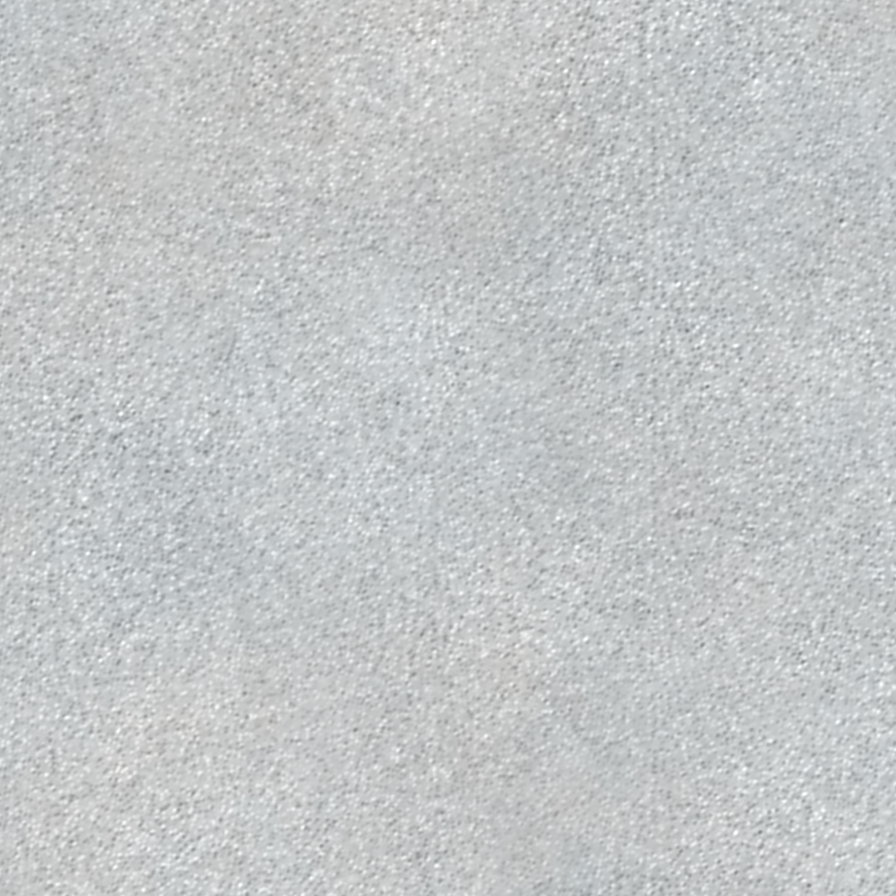
Reproduce this texture procedurally as a WebGL 1 fragment shader.

```glsl
precision highp float;

// Fine-grained, pale grey cement: tiny side-lit bumps over faint cloudy stains.
// Every layer is cellular noise: each cell scatters one soft, randomly toned grain.
// Broad layers shift tone, warmth and roughness; two fine layers form the surface.

uniform vec2 u_resolution;

const vec3  COOL_GREY = vec3(0.758, 0.777, 0.784);
const vec3  WARM_GREY = vec3(0.783, 0.782, 0.779);

const float FINE_GRAINS    = 186.0;          // grains across the canvas
const float COARSE_GRAINS  = 104.0;
const float COARSE_WEIGHT  = 0.36;
const float GRAIN_CONTRAST = 0.078;
const float GRAIN_RELIEF   = 4.0;            // strength of the side light
const vec2  LIGHT_DIR      = vec2(-0.6, 0.8);

const float CLOUD_SCALE    = 3.6;            // largest stains across the canvas
const float CLOUD_CONTRAST = 0.020;
const float WARMTH_SCALE   = 2.4;
const float WARMTH_AMOUNT  = 0.45;
const float ROUGH_SCALE    = 5.5;
const float ROUGH_AMOUNT   = 0.26;           // patchiness of the grain contrast

// Three random values in 0..1 for one cell.
vec3 hash3(vec2 cell) {
  vec3 p = fract(vec3(cell.xyx) * vec3(0.1031, 0.1030, 0.0973));
  p += dot(p, p.yxz + 33.33);
  return fract((p.xxy + p.yzz) * p.zyx);
}

// Sum of soft grains, signed around zero; relief brightens the lit side.
float grains(vec2 p, float relief) {
  vec2 cell = floor(p);
  vec2 local = p - cell;
  float sum = 0.0;
  for (int y = -1; y <= 1; y++) {
    for (int x = -1; x <= 1; x++) {
      vec2 neighbour = vec2(float(x), float(y));
      vec3 rnd = hash3(cell + neighbour);
      vec2 toPoint = local - neighbour - rnd.xy;
      float tone = 2.0 * rnd.z - 1.0;
      float bump = max(1.0 - dot(toPoint, toPoint), 0.0);
      sum += tone * bump * bump * bump * (1.0 + relief * dot(toPoint, LIGHT_DIR));
    }
  }
  return sum;
}

// Layered, turned octaves of unlit grains.
float clouds(vec2 p) {
  const mat2 TURN = mat2(0.8, 0.6, -0.6, 0.8);
  float sum = 0.0;
  float weight = 1.0;
  for (int octave = 0; octave < 5; octave++) {
    sum += weight * grains(p, 0.0);
    p = TURN * p * 2.1 + 17.3;
    weight *= 0.78;
  }
  return sum;
}

void main() {
  vec2 uv = gl_FragCoord.xy / min(u_resolution.x, u_resolution.y);

  // Broad stains
  float stain = clouds(uv * CLOUD_SCALE + 41.0);
  float warmth = clouds(uv * WARMTH_SCALE + 83.0);
  float roughness = 1.0 + ROUGH_AMOUNT * clouds(uv * ROUGH_SCALE + 127.0);

  // Gritty surface
  float grit = grains(uv * FINE_GRAINS + 211.0, GRAIN_RELIEF)
             + COARSE_WEIGHT * grains(uv * COARSE_GRAINS + 307.0, GRAIN_RELIEF);

  vec3 color = mix(COOL_GREY, WARM_GREY, clamp(0.5 + WARMTH_AMOUNT * warmth, 0.0, 1.0));
  color += CLOUD_CONTRAST * stain;
  color += GRAIN_CONTRAST * max(roughness, 0.4) * grit;

  gl_FragColor = vec4(clamp(color, 0.0, 1.0), 1.0);
}
```
